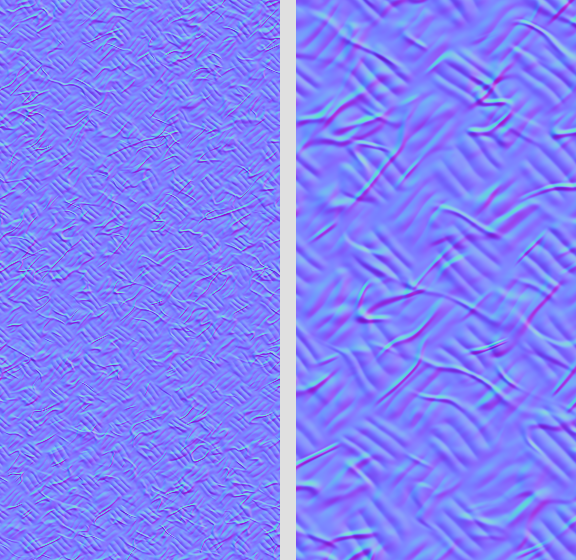
Left, the full canvas; right, a detail of the centre.
Reproduce this texture map procedurally as a Shadertoy shader.

```glsl
const float WEAVE_REPEATS = 9.3;   // basket periods across the canvas width
const float RIBS_PER_CELL = 4.0;
const float PI = 3.14159265;

float hash(vec2 p) {
    vec3 q = fract(p.xyx * 0.1031);
    q += dot(q, q.yzx + 33.33);
    return fract((q.x + q.y) * q.z);
}

float noise(vec2 p) {
    vec2 cell = floor(p), f = fract(p);
    vec2 w = f * f * f * (f * (f * 6.0 - 15.0) + 10.0);
    float low = mix(hash(cell), hash(cell + vec2(1, 0)), w.x);
    float high = mix(hash(cell + vec2(0, 1)), hash(cell + vec2(1, 1)), w.x);
    return mix(low, high, w.y);
}

vec2 rotate(vec2 p, float angle) {
    float c = cos(angle), s = sin(angle);
    return vec2(c * p.x + s * p.y, c * p.y - s * p.x);
}

vec2 wobble(vec2 p, float scale, float amount) {
    vec2 q = p * scale;
    return p + amount * (vec2(noise(q + 17.0), noise(q + 53.0)) - 0.5);
}

// Diagonal checker of ribbed pads, ribs turning by a right angle in each cell
float weaveHeight(vec2 p) {
    vec2 q = vec2(p.x + p.y, p.y - p.x);
    vec2 cell = floor(q), f = fract(q);
    bool falling = mod(cell.x + cell.y, 2.0) < 0.5;
    float along = falling ? f.y : f.x;
    float across = falling ? f.x : f.y;

    vec2 rim = smoothstep(0.0, 0.2, min(f, 1.0 - f));
    float wave = sin(PI * RIBS_PER_CELL * across);
    float rib = sqrt(wave * wave + 0.04) - 0.62;
    float gain = (falling ? 1.0 : 0.75) * mix(0.7, 1.25, hash(cell + 7.0));
    return rim.x * rim.y * (0.014 * sin(PI * along) + 0.031 * gain * rib);
}

// Short broken folds with a crest between two grooves
float creaseHeight(vec2 p, float angle, float seed) {
    vec2 r = rotate(p, angle) * vec2(1.3, 3.2) + seed;
    float line = (noise(wobble(r, 1.4, 0.8)) - 0.5) / 0.16;
    float broken = smoothstep(0.42, 0.75, noise(p * 2.1 + seed * 2.0));
    float squared = line * line;
    return broken * (1.0 - 1.5 * squared) * exp(-squared);
}

float surfaceHeight(vec2 p) {
    float h = weaveHeight(wobble(wobble(p, 1.0, 0.2), 3.0, 0.06));
    h += 0.037 * creaseHeight(p, 0.45, 31.0);
    h += 0.032 * creaseHeight(p, 0.80, 67.0);
    h += 0.024 * creaseHeight(p, -0.45, 113.0);
    // Soft crumple and fine fibre
    h += 0.016 * noise(rotate(p, 0.6) * vec2(2.5, 5.0) + 9.0);
    h += 0.020 * noise(rotate(p, 0.5) * vec2(5.0, 9.0) + 41.0);
    return h;
}

// Slopes across the canvas are weaker than slopes up the canvas
vec3 surfaceNormal(vec2 p, float reach, vec2 strength) {
    vec2 e = vec2(reach, 0.0);
    vec2 slope = vec2(surfaceHeight(p + e.xy) - surfaceHeight(p - e.xy),
                      surfaceHeight(p + e.yx) - surfaceHeight(p - e.yx));
    return normalize(vec3(-strength * slope / (2.0 * reach), 1.0));
}

void mainImage(out vec4 fragColor, in vec2 fragCoord) {
    vec2 p = fragCoord / iResolution.x * WEAVE_REPEATS;
    vec3 normal = surfaceNormal(p, 0.02, vec2(0.42, 1.0));
    fragColor = vec4(normal * 0.5 + 0.5, 1.0);
}
```
